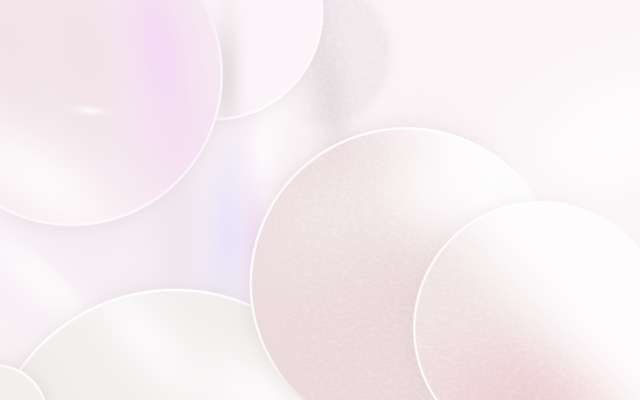
This background is drawn by a WebGL 1 fragment shader. Its source:

```glsl
precision highp float;
// Overlapping pearl paper discs in pale pink, lilac and cream.
// Each disc is a circle distance with a soft shadow, a lit rim and a fill
// made of rotated gaussian tints; cellular noise gives the paper grain.

#define WHITE vec3(0.995, 0.988, 0.992)
#define PAPER vec3(0.982, 0.957, 0.967)
#define BLUSH vec3(0.925, 0.860, 0.866)
#define ROSE vec3(0.930, 0.815, 0.830)
#define LILAC vec3(0.955, 0.855, 0.960)
#define LAVENDER vec3(0.900, 0.880, 0.980)
#define BEIGE vec3(0.895, 0.858, 0.862)
#define CREAM vec3(0.948, 0.938, 0.930)
#define RIM_WIDTH 0.0058
#define SHADOW_SOFTNESS 0.022
#define GRAIN 0.030

uniform vec2 u_resolution;

vec2 hash2(vec2 cell) {
  vec2 h = vec2(dot(cell, vec2(127.1, 311.7)), dot(cell, vec2(269.5, 183.3)));
  return fract(sin(h) * 43758.5);
}

// Distance to the nearest scattered point.
float cellular(vec2 p) {
  vec2 cell = floor(p), f = fract(p);
  float nearest = 2.0;
  for (int j = -1; j <= 1; j++) {
    for (int i = -1; i <= 1; i++) {
      vec2 offset = vec2(float(i), float(j));
      nearest = min(nearest, length(offset + hash2(cell + offset) - f));
    }
  }
  return nearest;
}

// Gaussian spot whose first axis is turned by angle.
float glow(vec2 p, vec2 center, vec2 size, float angle) {
  float c = cos(angle), s = sin(angle);
  vec2 d = p - center;
  vec2 q = vec2(c * d.x + s * d.y, c * d.y - s * d.x) / size;
  return exp(-dot(q, q));
}

// Lays a disc over the base; its rim is brightest towards the light.
vec3 disc(vec3 base, vec3 fill, vec2 p, vec2 center, float radius,
          vec2 light, float rim, float shadow) {
  vec2 v = p - center;
  float d = length(v) - radius;
  float aa = 1.0 / u_resolution.y;
  float facing = smoothstep(-0.4, 0.6, dot(normalize(v + 1e-5), light));
  float dimming = shadow * facing * exp(-max(d, 0.0) / SHADOW_SOFTNESS);
  vec3 col = base * (1.0 - dimming * vec3(0.8, 1.0, 0.9));
  col = mix(col, fill, 1.0 - smoothstep(-aa, aa, d));
  float edge = abs(d + 0.5 * RIM_WIDTH) - 0.5 * RIM_WIDTH;
  return mix(col, vec3(1.0), rim * facing * (1.0 - smoothstep(-aa, aa, edge)));
}

// Backdrop with iridescent strips and a faint round shade.
vec3 backdrop(vec2 p) {
  vec3 c = mix(PAPER, WHITE, glow(p, vec2(1.55, 0.66), vec2(0.30, 0.18), 0.4));
  c = mix(c, vec3(0.960, 0.930, 0.956), 0.9 * glow(p, vec2(0.28, 0.42), vec2(0.42, 0.28), 0.0));
  c = mix(c, vec3(0.930, 0.890, 0.925), 0.6 * glow(p, vec2(0.45, 0.42), vec2(0.07, 0.20), 0.0));
  c = mix(c, LAVENDER, 0.75 * glow(p, vec2(0.57, 0.42), vec2(0.055, 0.20), -0.08));
  c = mix(c, LILAC, 0.6 * glow(p, vec2(0.63, 0.46), vec2(0.025, 0.18), 0.0));
  c = mix(c, WHITE, 0.8 * glow(p, vec2(0.66, 0.65), vec2(0.045, 0.14), -0.15));
  c = mix(c, WHITE, 0.8 * glow(p, vec2(0.11, 0.29), vec2(0.20, 0.05), -0.75));
  float shade = 1.0 - smoothstep(0.16, 0.195, length(p - vec2(0.80, 0.865)));
  c = mix(c, vec3(0.930, 0.905, 0.922), 0.7 * shade * smoothstep(0.70, 0.84, p.x));
  return mix(c, BEIGE, 0.75 * glow(p, vec2(0.825, 0.76), vec2(0.045, 0.14), 0.12));
}

vec3 pearlFill(vec2 p) {
  vec3 c = mix(vec3(0.965, 0.918, 0.940), BLUSH, 0.5 * glow(p, vec2(0.20, 0.88), vec2(0.10, 0.22), 0.25));
  c = mix(c, BLUSH, 0.45 * glow(p, vec2(0.02, 0.90), vec2(0.08, 0.22), 0.2));
  c = mix(c, LILAC, 0.9 * glow(p, vec2(0.40, 0.87), vec2(0.09, 0.24), 0.2));
  c = mix(c, LILAC, 0.4 * glow(p, vec2(0.44, 0.63), vec2(0.12, 0.10), 0.8));
  c = mix(c, WHITE, 0.85 * glow(p, vec2(0.10, 0.55), vec2(0.24, 0.09), -0.6));
  return mix(c, WHITE, 0.8 * glow(p, vec2(0.225, 0.724), vec2(0.038, 0.009), -0.1));
}

vec3 creamFill(vec2 p) {
  vec3 c = mix(CREAM, WHITE, 0.75 * glow(p, vec2(0.36, 0.16), vec2(0.22, 0.08), -0.9));
  return mix(c, WHITE, 0.8 * glow(p, vec2(0.64, 0.01), vec2(0.16, 0.09), -0.6));
}

vec3 blushFill(vec2 p) {
  vec3 c = mix(BLUSH, vec3(0.945, 0.895, 0.895), glow(p, vec2(0.82, 0.48), vec2(0.22, 0.16), 0.6));
  c = mix(c, WHITE, smoothstep(0.95, 1.35, p.x + 0.45 * (p.y - 0.3)) * smoothstep(0.10, 0.50, p.y));
  return mix(c, WHITE, 0.6 * glow(p, vec2(1.13, 0.54), vec2(0.20, 0.10), 0.3));
}

vec3 roseFill(vec2 p) {
  vec3 c = mix(vec3(0.948, 0.898, 0.902), ROSE, 0.85 * glow(p, vec2(1.33, 0.0), vec2(0.30, 0.15), 0.0));
  return mix(c, WHITE, smoothstep(1.12, 1.48, p.x + 0.9 * (p.y - 0.25)));
}

void main() {
  vec2 p = gl_FragCoord.xy / u_resolution.y;
  vec3 col = backdrop(p);

  // Upper discs, the pearl one shading the pale one behind it.
  vec3 pale = mix(vec3(0.984, 0.958, 0.974), BEIGE, 0.7 * glow(p, vec2(0.57, 0.81), vec2(0.03, 0.15), 0.0));
  col = disc(col, pale, p, vec2(0.536, 0.971), 0.272, vec2(0.6, -0.8), 0.75, 0.04);
  col = disc(col, pearlFill(p), p, vec2(0.179, 0.813), 0.378, vec2(0.5, -0.86), 0.65, 0.04);

  // Lower discs, back to front.
  col = disc(col, creamFill(p), p, vec2(0.437, -0.200), 0.478, vec2(0.0, 1.0), 0.95, 0.04);
  col = disc(col, CREAM, p, vec2(-0.010, -0.040), 0.129, vec2(0.7, 0.7), 0.9, 0.05);
  col = disc(col, blushFill(p), p, vec2(1.015, 0.291), 0.391, vec2(-0.75, 0.66), 0.95, 0.05);
  col = disc(col, roseFill(p), p, vec2(1.351, 0.179), 0.318, vec2(-0.9, 0.43), 0.9, 0.03);

  // Paper grain, strongest where the surface is darker.
  float fibre = cellular(p * vec2(75.0, 120.0) + 0.8 * sin(p.yx * 40.0)) - 0.45;
  col += GRAIN * fibre * (1.0 - smoothstep(0.88, 0.99, col.g)) * smoothstep(0.55, 0.80, p.x);
  gl_FragColor = vec4(clamp(col, 0.0, 1.0), 1.0);
}
```
